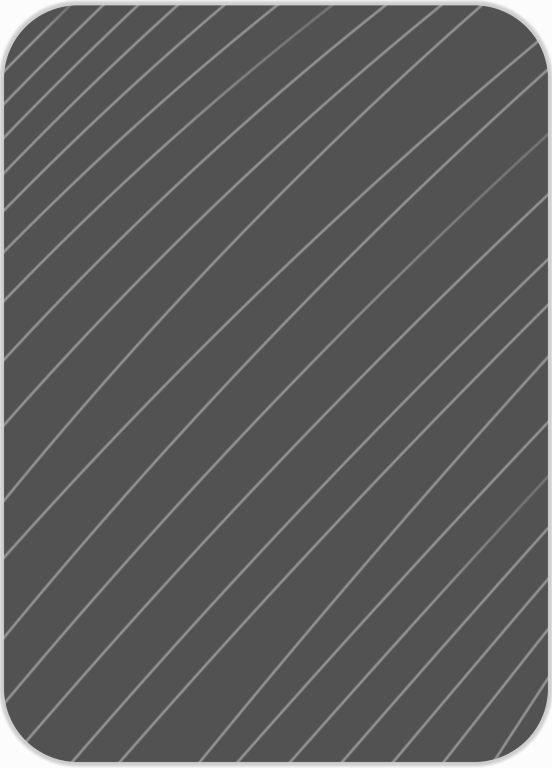
Write a WebGL 2 fragment shader that draws this pattern.

```glsl
#version 300 es
precision highp float;

uniform vec2 u_resolution;
out vec4 outColor;

// Lengths are fractions of the canvas height.
const float ASPECT = 0.71875;
const float PI = 3.14159265;

const vec3 PANEL_GREY = vec3(0.32);
const vec3 LINE_GREY = vec3(0.575);
const vec3 RIM_GREY = vec3(0.81);
const vec3 PAPER_WHITE = vec3(0.99);

const vec2 PANEL_MIN = vec2(0.0052, 0.0078);
const vec2 PANEL_MAX = vec2(0.7135, 0.9930);
const float CORNER_RADIUS = 0.096;
const float RIM_WIDTH = 0.0045;

const int LINE_COUNT = 23;
const float FIRST_LINE = 0.0983;
const float LINE_STEP = 0.06916;
const vec3 SPACING_WAVES = vec3(0.0501, 0.0529, 0.0113);
const float SPACING_JITTER = 0.0100;
const float BOW = 0.0273;
const float LINE_HALF_WIDTH = 0.0017;
const float LINE_SOFTNESS = 0.0015;
const float END_FADE = 0.45;

float bump(float x, float center, float width) {
    float q = (x - center) / width;
    return exp(-q * q);
}

float roundedBox(vec2 p, vec2 halfSize, float radius) {
    vec2 q = abs(p) - halfSize + radius;
    return length(max(q, 0.0)) + min(max(q.x, q.y), 0.0) - radius;
}

// Uneven spacing: a regular step bent by three sines, with local jitter.
float lineOffset(float k) {
    float a = PI * k / float(LINE_COUNT - 1);
    float waves = dot(SPACING_WAVES, sin(a * vec3(1.0, 2.0, 3.0)));
    float jitter = cos(PI * k) * (bump(k, 9.7, 1.0) + bump(k, 15.0, 1.2));
    return FIRST_LINE + LINE_STEP * k - waves + SPACING_JITTER * jitter;
}

// Half the difference between the two ends of a line.
float lineTilt(float k) {
    return 0.0195 * bump(k, 6.0, 2.3)
         - 0.0182 * smoothstep(8.0, 13.0, k)
         + 0.0200 * cos(PI * k) * bump(k, 9.7, 1.0)
         - 0.0195 * bump(k, 16.0, 0.6);
}

// Strongest coverage of all bowed diagonals at p.
float diagonalLines(vec2 p, float pixel) {
    float down = 1.0 - p.y;
    float across = p.x + down;
    float along = p.x - down;
    float soft = max(LINE_SOFTNESS, 0.8 * pixel);
    float ink = 0.0;
    for (int i = 0; i < LINE_COUNT; i++) {
        float k = float(i);
        float c = lineOffset(k);

        // Ends of the chord cut off by the panel sides.
        float start = max(2.0 * PANEL_MIN.x - c, c - 2.0 * (1.0 - PANEL_MIN.y));
        float end = min(c - 2.0 * (1.0 - PANEL_MAX.y), 2.0 * PANEL_MAX.x - c);
        float t = clamp((along - start) / (end - start), -0.3, 1.3);

        float bow = BOW * bump(k, 10.0, 5.0) * 4.0 * t * (1.0 - t);
        float curve = c + lineTilt(k) * (2.0 * t - 1.0) - bow;
        float d = abs(across - curve) * inversesqrt(2.0);
        float cover = 1.0 - smoothstep(LINE_HALF_WIDTH - soft, LINE_HALF_WIDTH + soft, d);

        // Every sixth line grows faint towards its upper end.
        float faint = i % 6 == 0 ? END_FADE * smoothstep(0.5, 1.0, t) : 0.0;
        ink = max(ink, cover * (1.0 - faint));
    }
    return ink;
}

void main() {
    vec2 p = gl_FragCoord.xy / u_resolution * vec2(ASPECT, 1.0);
    float pixel = 1.0 / u_resolution.y;

    vec2 center = 0.5 * (PANEL_MIN + PANEL_MAX);
    vec2 halfSize = 0.5 * (PANEL_MAX - PANEL_MIN);
    float edge = roundedBox(p - center, halfSize, CORNER_RADIUS);

    vec3 panel = mix(PANEL_GREY, LINE_GREY, diagonalLines(p, pixel));

    // Pale rim melting into the white corners.
    vec3 surround = mix(RIM_GREY, PAPER_WHITE, smoothstep(0.5, 2.0, edge / RIM_WIDTH));
    vec3 color = mix(panel, surround, smoothstep(-0.7 * pixel, 0.7 * pixel, edge));
    outColor = vec4(color, 1.0);
}
```
